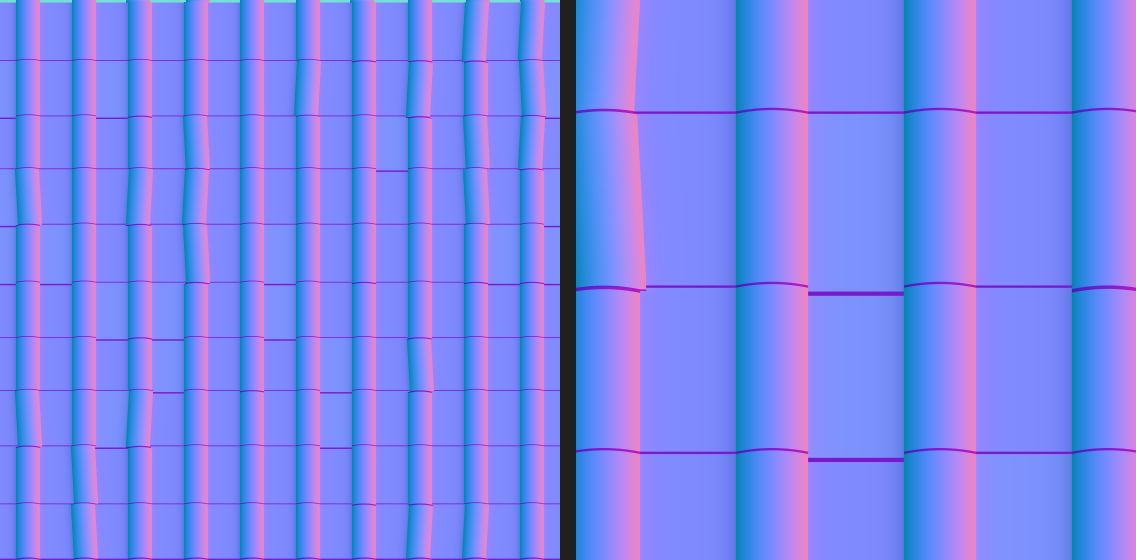
Left, the full canvas; right, a detail of the centre.
Give the GLSL for this texture map, as a Shadertoy shader.

```glsl
// Normal map of a clay roof: ten columns of round cover tiles over flat pans,
// in ten courses. Each part is built as a surface normal and packed to colour;
// hashed cells make some covers lean and some tiles slip below their seam.

#define COLUMNS 10.0
#define COURSES 10
#define COVER_HALF 0.0215    // half width of a round cover
#define COURSE_STEP 0.09896  // mean height of a course
#define COURSE_WAVE 0.00325  // uneven course spacing, repeating every four
#define SEAM_HALF 0.0007     // half width of a seam line
#define ARCH 0.0022          // rise of a seam over a cover
#define LEAN_CHANCE 0.18
#define SLIP_CHANCE 0.12
#define SLIP 0.0042          // drop of a slipped tile

const float PAN = 1.0;
const float COVER = 2.0;

float hash(vec2 cell, float kind) {
    return fract(sin(dot(cell, vec2(127.1, 311.7)) + kind * 74.7) * 43758.5);
}

// Height of the seam below a course, measured down from the top
float seamHeight(float course) {
    return 0.00684 + COURSE_STEP * course
         + COURSE_WAVE * cos(1.5708 * (course - 1.5));
}

// -1 or 1 for a leaning cover, 0 for a straight one
float leanSign(vec2 cell) {
    float leans = step(hash(cell, 3.0), LEAN_CHANCE);
    return leans * (hash(cell, 4.0) < 0.6 ? -1.0 : 1.0);
}

float slipAmount(vec2 cell, float kind) {
    if (cell.y < 1.0 || cell.y > float(COURSES) - 0.5) return 0.0;
    float slipped = step(hash(cell, kind), SLIP_CHANCE);
    if (kind == COVER) {
        slipped = max(0.6 * slipped, abs(leanSign(cell)) * hash(cell, 5.0));
    }
    return SLIP * slipped;
}

// x: course that holds this height, y: coverage of the seam line
vec2 findCourse(float y, float column, float kind, float rise, float pixel) {
    float course = 0.0, line = 0.0;
    for (int i = 0; i <= COURSES; i++) {
        float k = float(i);
        float slip = slipAmount(vec2(column, k), kind);
        float seam = seamHeight(k) + slip - rise;
        course += step(seam, y);
        float halfWidth = SEAM_HALF * (1.0 + 0.8 * slip / SLIP);
        if (i == COURSES) halfWidth *= 1.7;
        float cover = (halfWidth - abs(y - seam)) / pixel + 0.5;
        cover = clamp(min(cover, 2.0 * halfWidth / pixel), 0.0, 1.0);
        if (i > 0) line = max(line, cover);
    }
    return vec2(course, line);
}

// Pack the slope of a surface into a normal colour
vec3 packNormal(vec2 slope) {
    float z = sqrt(max(0.0, 1.0 - dot(slope, slope)));
    return 0.5 + 0.5 * vec3(slope, z);
}

vec3 panColour(vec2 p, float fromCover, float pixel) {
    float column = mod(floor(p.x * COLUMNS - 0.5), COLUMNS);
    vec2 found = findCourse(p.y, column, PAN, 0.0, pixel);
    vec2 cell = vec2(column, found.x);
    float slipped = slipAmount(cell, PAN) / SLIP;

    // Shade in the corners beside the covers
    float gap = max(abs(fromCover) - COVER_HALF, 0.0);
    float corner = exp(-gap / 0.007);
    float side = fromCover > 0.0 ? 0.24 : -0.16;
    vec2 slope = vec2(side * corner - 0.02 * slipped,
                      0.085 + 0.06 * slipped - 0.06 * corner);
    vec3 colour = packNormal(slope);
    if (fromCover < 0.0) colour *= 1.0 - 0.1 * corner;

    // Upturned edge along the top of the roof
    float topEdge = clamp((seamHeight(0.0) - p.y) / pixel + 0.5, 0.0, 1.0);
    colour = mix(colour, packNormal(vec2(-0.08, 0.74)), topEdge);
    return mix(colour, packNormal(vec2(-0.06, -0.8)), found.y);
}

void mainImage(out vec4 fragColor, in vec2 fragCoord) {
    vec2 p = fragCoord / iResolution.xy;
    p.y = 1.0 - p.y;
    float pixel = 1.0 / min(iResolution.x, iResolution.y);

    // Position across the nearest cover
    float column = floor(p.x * COLUMNS);
    float across = p.x - (column + 0.5) / COLUMNS;
    float q = clamp(across / COVER_HALF, -1.0, 1.0);
    vec2 found = findCourse(p.y, column, COVER, ARCH * (1.0 - q * q), pixel);

    // Lean the cover along its course
    vec2 cell = vec2(column, found.x);
    float lean = leanSign(cell);
    float along = clamp((p.y - seamHeight(found.x - 1.0)) / COURSE_STEP, 0.0, 1.0);
    across -= lean * mix(-0.0018, 0.0036, along);
    q = clamp(across / COVER_HALF, -1.0, 1.0);

    // Round cover, with its seam turned downward
    vec2 slope = vec2(0.93 * q - 0.02, 0.085 * (1.0 - 0.7 * q * q));
    slope += abs(lean) * vec2(-0.1, 0.06) * (1.0 - q * q);
    vec3 cover = packNormal(slope);
    cover = mix(cover, packNormal(vec2(0.45 * q, -0.78)), found.y);

    float mask = clamp((COVER_HALF - abs(across)) / pixel + 0.5, 0.0, 1.0);
    fragColor = vec4(mix(panColour(p, across, pixel), cover, mask), 1.0);
}
```
